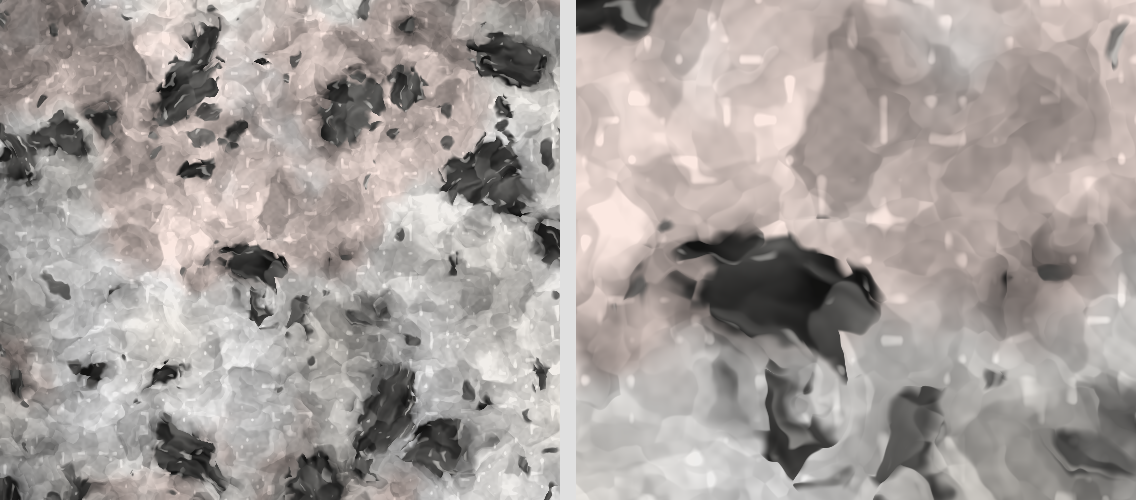
Left: the whole. Right: its middle third, enlarged.
Reproduce this texture procedurally as a WebGL 1 fragment shader.

```glsl
precision highp float;
uniform vec2 u_resolution;

float hash(vec2 p) {
  return fract(sin(dot(p, vec2(127.1, 311.7))) * 43758.55);
}

vec2 hash2(vec2 p) {
  return vec2(hash(p), hash(p + 57.3));
}

mat2 rotation(float a) {
  return mat2(cos(a), sin(a), -sin(a), cos(a));
}

float noise(vec2 p) {
  vec2 i = floor(p), f = fract(p);
  f = f * f * (3.0 - 2.0 * f);
  return mix(mix(hash(i), hash(i + vec2(1.0, 0.0)), f.x),
             mix(hash(i + vec2(0.0, 1.0)), hash(i + vec2(1.0, 1.0)), f.x), f.y);
}

float fbm(vec2 p) {
  float sum = 0.0, amp = 0.533;
  for (int i = 0; i < 4; i++) {
    sum += amp * noise(p);
    p = rotation(0.6) * p * 2.03 + 11.7;
    amp *= 0.5;
  }
  return sum;
}

// Crystal faces: cells with their own tone and slope, blended at the borders
float facets(vec2 p, float sharpness) {
  vec2 cell = floor(p);
  float tone = 0.0, total = 0.0001 * exp(-sharpness);
  for (int y = -1; y <= 1; y++) {
    for (int x = -1; x <= 1; x++) {
      vec2 id = cell + vec2(float(x), float(y));
      vec2 v = p - id - hash2(id);
      float w = exp(-sharpness * dot(v, v));
      vec2 slope = rotation(6.283 * hash(id + 8.1)) * vec2(0.4, 0.0);
      tone += w * (hash(id + 3.7) + dot(v, slope));
      total += w;
    }
  }
  return tone / total;
}

// Scattered oval grains: x is the signed distance, y the angle of the nearest
vec2 grains(vec2 p, float density) {
  vec2 cell = floor(p);
  vec2 nearest = vec2(2.0, 0.0);
  for (int y = -1; y <= 1; y++) {
    for (int x = -1; x <= 1; x++) {
      vec2 id = cell + vec2(float(x), float(y));
      float angle = 3.1416 * hash(id + 21.4);
      float size = hash(id + 5.9);
      float radius = mix(0.1, 0.62, size * size);
      vec2 v = rotation(angle) * (p - id - 0.1 - 0.8 * hash2(id + 2.2));
      v.y *= 1.5;
      float d = length(v) - radius;
      if (hash(id + 14.6) < density && d < nearest.x) nearest = vec2(d, angle);
    }
  }
  return nearest;
}

// Pale feldspar and grey quartz with pinkish patches
vec3 paleStone(vec2 p, vec2 bent, float shade) {
  float pink = smoothstep(0.52, 0.68, fbm(bent * 3.6 + 31.0));
  float tone = 0.725 - shade - 0.09 * pink;
  tone += 0.5 * (fbm(bent * 4.0 + 4.0) - 0.5);
  tone += 0.19 * (facets(bent * vec2(9.0, 11.0), 45.0) - 0.5);
  tone += 0.15 * (facets(bent * 25.0 + 7.0, 30.0) - 0.5);
  tone += 0.09 * (facets(bent * 62.0 + 3.0, 18.0) - 0.5);
  tone += 0.05 * (noise(p * 150.0) - 0.5);
  tone += 0.16 * smoothstep(0.8, 0.97, noise(p * vec2(95.0, 75.0) + 40.0));
  vec3 neutral = mix(vec3(0.995, 1.0, 1.01), vec3(1.02, 1.0, 0.97), noise(p * 6.0 + 9.0));
  vec3 tint = mix(neutral, vec3(1.06, 0.98, 0.95), pink);
  return clamp(tone, 0.36, 0.93) * tint;
}

// Black mica with streaks along the cleavage and bright glints
vec3 mica(vec2 p, vec2 bent, float angle) {
  vec2 along = rotation(angle) * bent;
  float tone = 0.23 + 0.2 * (facets(bent * 28.0 + 5.0, 25.0) - 0.5);
  tone += 0.16 * (noise(along * vec2(28.0, 130.0)) - 0.5);
  tone += 0.16 * (fbm(p * 22.0) - 0.5);
  tone += 0.32 * smoothstep(0.76, 0.96, noise(along * vec2(70.0, 120.0) + 17.0));
  return max(tone, 0.07) * vec3(1.01, 1.0, 0.98);
}

void main() {
  vec2 p = gl_FragCoord.xy / u_resolution.y;
  vec2 bend = vec2(fbm(p * 13.0), fbm(p * 13.0 + 50.0)) - 0.5;
  vec2 bent = p + 0.07 * bend;

  // Ragged outlines of large grains and small specks
  float chips = facets(bent * 48.0, 22.0) - 0.5;
  vec2 large = grains(bent * 7.0 + 3.0, 0.65);
  large.x += 0.2 * chips + 0.5 * (fbm(p * 17.0 + 8.0) - 0.5);
  vec2 speck = grains(bent * 24.0 + 19.0, 0.07);
  speck.x += 0.25 * chips;

  // Smoky rims where dark grains lie below the surface
  float rim = smoothstep(0.3, 0.0, large.x);
  float shade = 0.24 * rim * smoothstep(0.35, 0.65, fbm(p * 9.0 + 70.0));

  vec3 color = paleStone(p, bent, shade);
  vec3 dark = mica(p, bent, large.y);
  color = mix(color, dark, smoothstep(0.05, -0.05, large.x));
  color = mix(color, dark + 0.06, 0.85 * smoothstep(0.1, -0.1, speck.x));
  gl_FragColor = vec4(color, 1.0);
}
```
